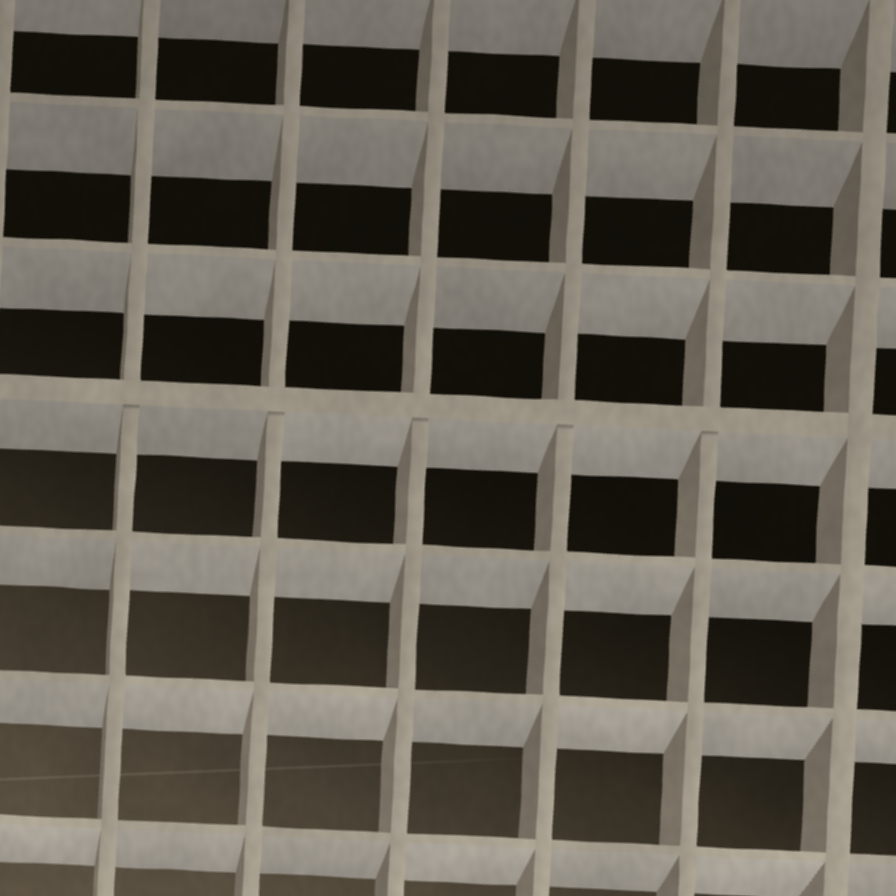
Give the GLSL for this pattern, as a three.js fragment shader.

```glsl
varying vec2 vUv;

// Lattice layout, in canvas units; v runs downward
const vec2 TILT = vec2(0.052, 0.046);
const vec2 PITCH = vec2(0.1619, 0.1612);
const vec2 FIRST = vec2(0.008, 0.103);
const float WIDE_COLUMN = 6.0;
const float WIDE_ROW = 2.0;
const float WIDE_COLUMN_SHIFT = 0.005;
const float WIDE_ROW_SHIFT = -0.008;
const float POST_HALF = 0.0092;
const float WIDE_POST_HALF = 0.0135;
const float RAIL = 0.0105;
const float WIDE_RAIL = 0.0275;

// Visible depth of the slats
const float SOFFIT_DEPTH = 0.090;
const float SOFFIT_FALLOFF = 0.041;
const float WIDE_SOFFIT_EXTRA = 0.010;
const float CHEEK_DEPTH = 0.0045;
const float CHEEK_GROWTH = 0.0048;

const vec3 PAINT = vec3(0.62, 0.59, 0.53);
const vec3 SOFFIT = vec3(0.57, 0.55, 0.515);
const vec3 CHEEK = vec3(0.42, 0.39, 0.345);
const vec3 VOID_DARK = vec3(0.07, 0.06, 0.035);
const vec3 VOID_GLOW = vec3(0.36, 0.32, 0.26);

const int SAMPLES = 16;
const float SOFTNESS = 0.003;
const float WOBBLE = 0.0014;

float hash(vec2 p) {
  return fract(sin(dot(p, vec2(127.1, 311.7))) * 43758.5);
}

float cornerSlope(vec2 cell, vec2 offset) {
  float angle = 6.2832 * hash(cell);
  return dot(vec2(cos(angle), sin(angle)), offset);
}

float gradientNoise(vec2 p) {
  vec2 i = floor(p), f = fract(p);
  vec2 w = f * f * f * (f * (f * 6.0 - 15.0) + 10.0);
  vec2 e = vec2(1.0, 0.0);
  return mix(
    mix(cornerSlope(i, f), cornerSlope(i + e, f - e), w.x),
    mix(cornerSlope(i + e.yx, f - e.yx), cornerSlope(i + 1.0, f - 1.0), w.x), w.y);
}

float isIndex(float a, float b) {
  return 1.0 - step(0.5, abs(a - b));
}

float postCenter(float k) {
  return FIRST.x + PITCH.x * k + WIDE_COLUMN_SHIFT * isIndex(k, WIDE_COLUMN);
}

float postHalf(float k) {
  return mix(POST_HALF, WIDE_POST_HALF, isIndex(k, WIDE_COLUMN));
}

float railTop(float j) {
  return FIRST.y + PITCH.y * j + WIDE_ROW_SHIFT * isIndex(j, WIDE_ROW);
}

// Dim space behind the lattice, lit from the lower left, with a faint wire
vec3 voidColor(vec2 p) {
  float glow = smoothstep(0.25, 1.0, p.y - 0.4 * p.x);
  float wire = 1.0 - smoothstep(0.0005, 0.002, abs(p.y - 0.870 + 0.04 * p.x));
  wire *= 1.0 - smoothstep(0.35, 0.65, p.x);
  return mix(VOID_DARK, VOID_GLOW, glow) + 0.07 * wire;
}

vec3 lattice(vec2 p, vec2 wobble) {
  vec2 g = p + TILT * vec2(p.y, -p.x) + wobble;
  float column = floor((g.x - FIRST.x) / PITCH.x);
  float row = floor((g.y - FIRST.y) / PITCH.y);
  row += step(railTop(row + 1.0), g.y);

  float wideRow = isIndex(row, WIDE_ROW);
  float top = railTop(row);
  float railEnd = top + mix(RAIL, WIDE_RAIL, wideRow);
  float soffitEnd = top + SOFFIT_DEPTH - SOFFIT_FALLOFF * top + WIDE_SOFFIT_EXTRA * wideRow;
  float recess = clamp((g.y - railEnd) / (soffitEnd - railEnd), 0.0, 1.0);
  float tint = 0.96 + 0.08 * hash(vec2(column, row));

  // Opening, underside and right-hand cheek of the cell
  vec3 color = voidColor(p);
  if (g.y < soffitEnd)
    color = SOFFIT * tint * mix(0.84, 1.14, p.y) * mix(1.04, 0.93, recess);
  float rightEdge = postCenter(column + 1.0) - postHalf(column + 1.0);
  float cheekWidth = max(0.0, CHEEK_DEPTH + CHEEK_GROWTH * column);
  if (g.x > rightEdge - cheekWidth * recess)
    color = CHEEK * tint * mix(0.9, 1.12, p.y);

  // Front rails, then posts; the wide rail covers the narrow posts
  vec3 paint = PAINT * mix(0.88, 1.08, p.y);
  bool onRail = g.y < railEnd;
  if (onRail) color = paint * mix(tint, 1.0, wideRow);
  float post = floor((g.x - FIRST.x) / PITCH.x + 0.5);
  float across = (g.x - postCenter(post)) / postHalf(post);
  bool widePost = abs(post - WIDE_COLUMN) < 0.5;
  bool covered = onRail && wideRow > 0.5 && !widePost;
  if (abs(across) < 1.0 && !covered) {
    float seam = wideRow * (1.0 - smoothstep(0.001, 0.006, g.y - railEnd));
    color = paint * (0.98 + 0.04 * across);
    if (!widePost) color *= 1.0 - 0.22 * seam;
  }
  return color;
}

void main() {
  vec2 p = vec2(vUv.x, 1.0 - vUv.y);
  vec2 wobble = WOBBLE * vec2(gradientNoise(p * 23.0), gradientNoise(p * 19.0 + 40.0));

  // Average over a small footprint to smooth the edges
  vec3 color = vec3(0.0);
  for (int i = 0; i < SAMPLES; i++) {
    float n = float(i) + 0.5;
    vec2 jitter = vec2(fract(n * 0.618), n / float(SAMPLES)) - 0.5;
    color += lattice(p + SOFTNESS * jitter, wobble);
  }
  color /= float(SAMPLES);

  // Uneven paint and grime
  float wear = 0.06 * gradientNoise(p * 14.0) + 0.05 * gradientNoise(p * vec2(90.0, 60.0));
  gl_FragColor = vec4(color * (1.0 + wear), 1.0);
}
```
